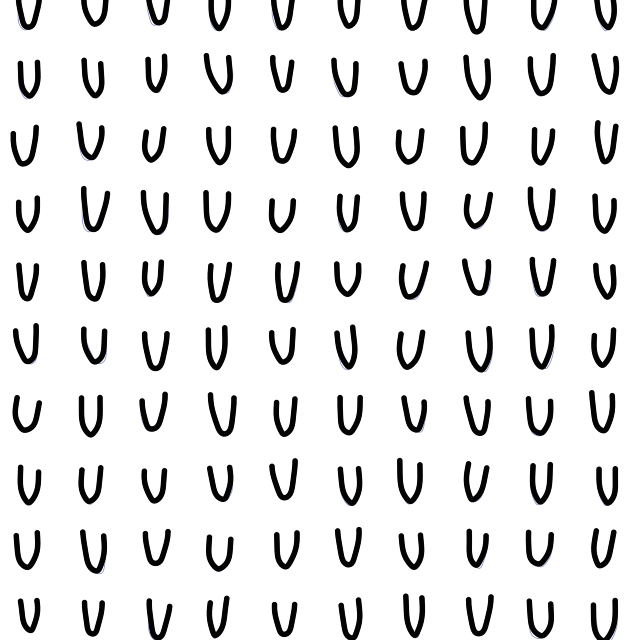
Reproduce this pattern procedurally as a three.js fragment shader.

```glsl
varying vec2 vUv;

vec4 hash4(vec2 cell, float seed) {
  vec4 q = fract(vec4(cell.xyx, seed) * vec4(0.1031, 0.1030, 0.0973, 0.1099) + 0.137 * seed);
  q += dot(q, q.wzxy + 33.33);
  return fract((q.xxyz + q.yzzw) * q.zywx);
}

float segmentDistance(vec2 p, vec2 a, vec2 b) {
  vec2 pa = p - a, ba = b - a;
  return length(pa - ba * clamp(dot(pa, ba) / dot(ba, ba), 0.0, 1.0));
}

// Point on a hand-drawn cup; angle runs from the left tip (0) to the right tip (pi)
vec2 cupPoint(float angle, vec4 size, vec4 bend) {
  float depth = pow(max(sin(angle), 0.0), mix(0.7, 1.12, size.z));
  float halfWidth = mix(0.0130, 0.0182, size.x);
  float height = mix(0.046, 0.061, size.y);
  vec2 point = vec2(-halfWidth * cos(angle), height * (0.5 - depth));
  point.x += (bend.x - 0.5) * 0.009 * depth;
  point.x += 0.0008 * sin(angle * 5.0 + bend.z * 6.28);
  point.y -= (bend.y - 0.5) * 0.008 * cos(angle);
  return point;
}

float cupDistance(vec2 p, vec4 size, vec4 bend) {
  float nearest = 1.0;
  vec2 previous = cupPoint(0.0, size, bend);
  for (int i = 1; i <= 24; i++) {
    vec2 next = cupPoint(float(i) * 3.14159 / 24.0, size, bend);
    nearest = min(nearest, segmentDistance(p, previous, next));
    previous = next;
  }
  return nearest;
}

float ink(float dist, float radius, float pixel) {
  return 1.0 - smoothstep(-0.6 * pixel, 0.6 * pixel, dist - radius);
}

void main() {
  float pixel = fwidth(vUv.y);

  // Ten by ten grid, top row cut by the edge
  vec2 pitch = vec2(0.1003, 0.1057);
  vec2 start = vec2(0.043, 0.034);
  vec2 cell = floor((vUv - start) / pitch + 0.5);
  vec4 size = hash4(cell, 1.0);
  vec4 bend = hash4(cell, 2.0);
  vec4 place = hash4(cell, 3.0);

  vec2 p = vUv - start - cell * pitch;
  p -= (place.xy - 0.5) * vec2(0.009, 0.011);
  float tilt = (place.z - 0.5) * 0.16;
  p = mat2(cos(tilt), sin(tilt), -sin(tilt), cos(tilt)) * p;

  // Faint blue pen line slipping out beneath the bold stroke
  vec4 drift = hash4(cell, 4.0) - 0.5;
  vec2 slip = vec2(drift.x * 0.006, -0.002 - 0.003 * place.w);
  float penDistance = cupDistance(p - slip, size, bend + drift * 0.7);
  float pen = ink(penDistance, 0.0007, pixel) * step(0.4, bend.w);
  pen *= 0.6 * (1.0 - smoothstep(-0.012, 0.012, p.y));

  // Bold round-ended marker stroke
  float marker = ink(cupDistance(p, size, bend), 0.0043, pixel);

  vec3 color = mix(vec3(1.0), vec3(0.30, 0.36, 0.66), pen);
  color = mix(color, vec3(0.01), marker);
  gl_FragColor = vec4(color, 1.0);
}
```
